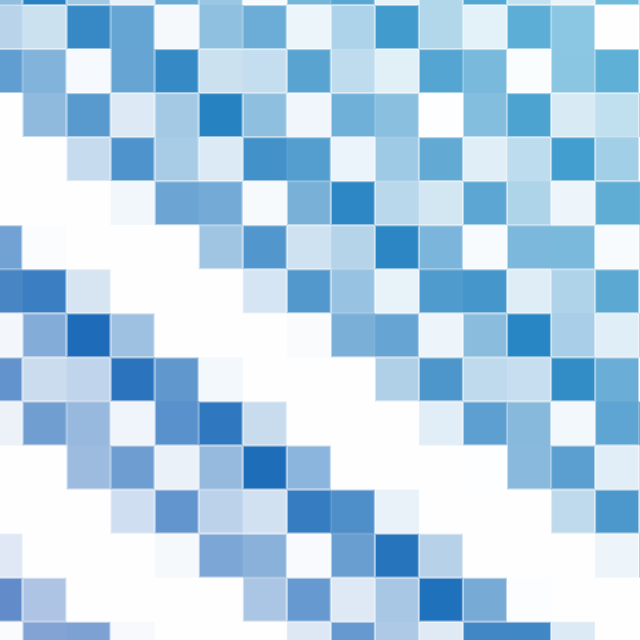
A Shadertoy shader for this background:

```glsl
// A mosaic of flat square tiles, tinted by soft diagonal stripes in blue on white.
// Each tile samples the stripe profile once at its own grid index; absent stripes
// leave white bands, and thin pale seams divide tiles of unlike tint.

#define CELLS 14.53                  // tiles per canvas height
#define GRID_OFFSET vec2(0.49, 0.886) // grid shift, in tiles, from the top left
#define SLOPE 1.37                   // stripe shift in columns per row
#define PERIOD 3.33                  // stripe spacing in columns
#define FIRST_STRIPE -19.03          // position of the lowest stripe
#define SEAM_WIDTH 0.026             // half width of a seam, in tiles
#define SEAM_STRENGTH 0.5
#define INK_LOW vec3(0.10, 0.33, 0.69)
#define INK_HIGH vec3(0.06, 0.56, 0.77)
#define PAPER vec3(0.997, 0.998, 1.0)

// Peak tint of each stripe, from lower left to upper right; zero is a gap.
const float stripePeak[11] = float[11](
    0.70, 0.0, 0.68, 0.97, 0.0, 0.76, 0.92, 0.70, 0.80, 0.74, 0.65);

// Tint of one tile: the strongest of the stripes near its index.
float tileTint(vec2 tile) {
    float u = tile.x - SLOPE * tile.y - FIRST_STRIPE;
    float nearest = round(u / PERIOD);
    float tint = 0.0;
    for (int i = -1; i <= 1; i++) {
        float k = nearest + float(i);
        float peak = stripePeak[int(clamp(k, 0.0, 10.0))];
        float reach = 1.0 + peak; // darker stripes spread wider
        float falloff = 1.0 - smoothstep(0.0, reach, abs(u - k * PERIOD));
        tint = max(tint, peak * falloff);
    }
    return tint;
}

// Ink turns from violet blue to cyan blue along the rising diagonal.
vec3 inkColor(vec2 tile) {
    vec2 center = (tile + 0.5 - GRID_OFFSET) / CELLS;
    float rise = 0.5 * (center.x + 1.0 - center.y);
    return mix(INK_LOW, INK_HIGH, clamp(rise, 0.0, 1.0));
}

// Pale seam along one edge, fading out where both tints agree.
float seam(float edgeDist, float contrast, float pixel) {
    float line = 1.0 - smoothstep(SEAM_WIDTH - 0.5 * pixel, SEAM_WIDTH + 0.5 * pixel, edgeDist);
    return SEAM_STRENGTH * line * smoothstep(0.03, 0.3, contrast);
}

void mainImage(out vec4 fragColor, in vec2 fragCoord) {
    // Grid coordinates, with rows counted downward
    vec2 uv = fragCoord / iResolution.y;
    vec2 grid = vec2(uv.x, 1.0 - uv.y) * CELLS + GRID_OFFSET;
    vec2 tile = floor(grid);
    vec2 local = grid - tile - 0.5;
    vec2 edgeDist = 0.5 - abs(local);
    float pixel = CELLS / iResolution.y;

    // Tints of this tile and of the closest neighbour on each axis
    vec2 side = vec2(local.x < 0.0 ? -1.0 : 1.0, local.y < 0.0 ? -1.0 : 1.0);
    float own = tileTint(tile);
    float beside = tileTint(tile + vec2(side.x, 0.0));
    float above = tileTint(tile + vec2(0.0, side.y));

    // Smooth tile edges
    vec2 blend = 1.0 - smoothstep(vec2(-0.5 * pixel), vec2(0.5 * pixel), edgeDist);
    float tint = mix(mix(own, beside, blend.x), above, blend.y);

    // Lighten the seams, then lay the ink on the paper
    float seams = max(seam(edgeDist.x, abs(own - beside), pixel),
                      seam(edgeDist.y, abs(own - above), pixel));
    vec3 color = mix(PAPER, inkColor(tile), tint * (1.0 - seams));
    fragColor = vec4(color, 1.0);
}
```
